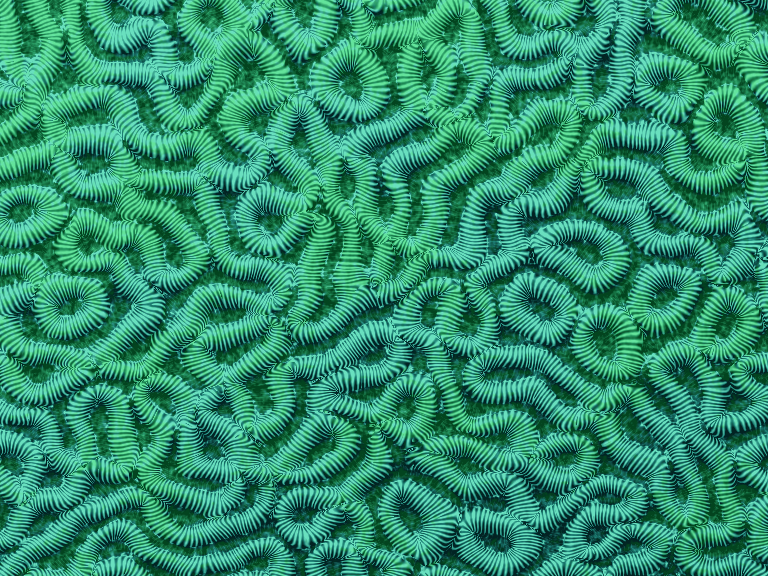
Write a Shadertoy shader that draws this texture.

```glsl
const float TAU = 6.2831853;
const float WAVE_FREQ = 53.0;    // radians per canvas height
const float RIB_PERIOD = 0.0073;
const float RIB_CELL = 0.024;

const vec3 GREEN_DARK = vec3(0.04, 0.34, 0.18);
const vec3 GREEN_MID = vec3(0.14, 0.58, 0.37);
const vec3 GREEN_LIGHT = vec3(0.34, 0.83, 0.56);
const vec3 TEAL_DARK = vec3(0.03, 0.22, 0.21);
const vec3 TEAL_MID = vec3(0.11, 0.49, 0.45);
const vec3 TEAL_LIGHT = vec3(0.35, 0.80, 0.69);

struct Field {
    float value;    // ridges follow its zero lines
    vec2 slope;     // quadrature of the value, points downhill
    vec2 across;    // unit direction across the ridge
};

vec2 hash2(vec2 p) {
    vec3 q = fract(p.xyx * vec3(0.1031, 0.1030, 0.0973));
    q += dot(q, q.yzx + 33.33);
    return fract((q.xx + q.yz) * q.zy);
}

float gradientNoise(vec2 p) {
    vec2 cell = floor(p), f = p - cell;
    vec2 u = f * f * f * (f * (f * 6.0 - 15.0) + 10.0);
    float sum = 0.0;
    for (int k = 0; k < 4; k++) {
        vec2 corner = vec2(k & 1, k >> 1);
        float a = TAU * hash2(cell + corner + 57.0).x;
        vec2 w = mix(1.0 - u, u, corner);
        sum += w.x * w.y * dot(vec2(cos(a), sin(a)), f - corner);
    }
    return sum;
}

vec2 noisePair(vec2 p) {
    return vec2(gradientNoise(p), gradientNoise(p + 40.0));
}

// Ring of plane waves; the tensor of value and slope gives the orientation.
Field labyrinth(vec2 p, float freq) {
    const int WAVES = 16;
    mat2 turn = mat2(-0.3624, 0.9320, -0.9320, -0.3624);
    vec2 dir = vec2(0.96, 0.28), slope = vec2(0.0);
    vec3 bend = vec3(0.0);
    for (int i = 0; i < WAVES; i++) {
        float n = float(i);
        float k = freq * (1.0 + 0.18 * sin(n * 5.0));
        float phase = k * dot(dir, p) + TAU * hash2(vec2(n, 7.0)).x;
        slope += dir * sin(phase);
        bend += vec3(dir.x * dir.x, dir.x * dir.y, dir.y * dir.y) * cos(phase);
        dir = turn * dir;
    }
    float norm = inversesqrt(0.5 * float(WAVES));
    slope *= norm;
    bend *= norm;
    float trace = bend.x + bend.z;
    float angle = 0.5 * atan(2.0 * (bend.y * trace + slope.x * slope.y),
                             (bend.x - bend.z) * trace + slope.x * slope.x
                             - slope.y * slope.y + 1e-6);
    return Field(trace, slope, vec2(cos(angle), sin(angle)));
}

// Fine ribs across each ridge, blended from oriented wave packets.
float ribs(vec2 p, Field here, float freq, float period, float size) {
    float steep = dot(here.across, here.slope);
    float offset = sign(steep) * atan(here.value, abs(steep) + 1e-4) / freq;
    vec2 crest = p + here.across * offset;
    vec2 cell = floor(crest / size), wave = vec2(0.0);
    for (int j = -1; j <= 1; j++)
    for (int i = -1; i <= 1; i++) {
        vec2 id = cell + vec2(i, j);
        vec2 rnd = hash2(id + 131.0);
        vec2 center = (id + 0.5 + 0.6 * (rnd - 0.5)) * size;
        vec2 across = labyrinth(center, freq).across;
        float side = dot(across, here.across) < 0.0 ? -1.0 : 1.0;
        vec2 d = crest - center;
        float along = dot(d, vec2(-across.y, across.x));
        float phase = side * TAU * (along / period + rnd.x + rnd.y);
        wave += exp(-2.5 * dot(d, d) / (size * size)) * vec2(cos(phase), sin(phase));
    }
    return wave.x / (length(wave) + 1e-4);
}

vec3 ramp(vec3 dark, vec3 mid, vec3 light, float tone) {
    return tone < 1.0 ? mix(dark, mid, tone) : mix(mid, light, tone - 1.0);
}

void mainImage(out vec4 fragColor, in vec2 fragCoord) {
    vec2 uv = fragCoord / iResolution.y;
    float acrossCanvas = fragCoord.x / iResolution.x;

    // Gentle curvature of the colony: ridges crowd toward the bottom
    vec2 p = vec2(uv.x, uv.y * (1.22 - 0.13 * uv.y));
    p += 0.018 * noisePair(uv * 9.0) + 0.008 * noisePair(uv * 20.0 + 17.0);

    // Ridge height from -1 to 1 and how far its flank faces the light
    Field field = labyrinth(p, WAVE_FREQ);
    float f2 = field.value * field.value, s2 = dot(field.slope, field.slope);
    float power = f2 + s2 + 0.06;
    float ridge = (s2 - f2 - 0.03) / power;
    vec2 flank = -2.0 * field.value * field.slope / power;
    float facing = dot(flank, normalize(vec2(-0.25, 1.0)));
    float rib = ribs(p, field, WAVE_FREQ, RIB_PERIOD, RIB_CELL);

    float patches = gradientNoise(uv * 6.0 + 11.0);
    float grain = gradientNoise(uv * 75.0) + 0.8 * gradientNoise(uv * 170.0);
    float daylight = 0.65 * (uv.y - 0.5) + 0.35 * (0.5 - acrossCanvas);

    // Ridge body with a frayed edge, shaded valley floor and pale foot line
    float edge = ridge + 0.12 * grain + 0.06 * rib;
    float body = smoothstep(-0.48, -0.26, edge);
    float crest = smoothstep(-0.4, 0.6, ridge);
    float ribContrast = (1.3 - 0.35 * crest - 0.25 * facing) * (1.0 - 0.5 * max(daylight, 0.0));
    float ridgeTone = 0.72 + 0.85 * crest + 0.85 * facing + ribContrast * rib + 0.5 * grain;
    float valleyTone = 0.15 + 0.6 * facing + 1.3 * grain + 0.4 * smoothstep(0.3, 1.0, rib);
    float foot = exp(-pow((edge + 0.46) / 0.1, 2.0)) * smoothstep(-0.15, 0.35, grain + 0.4 * facing);
    float tone = mix(valleyTone, ridgeTone, body) + 1.3 * foot + 0.55 * daylight + 0.15 * patches;
    tone = clamp(tone, -0.3, 2.25);

    // Green and teal tints
    float tint = 0.45 + 0.7 * patches + 0.35 * abs(facing) - 0.4 * daylight + 0.35 * foot
               - 0.3 * smoothstep(-0.4, -0.9, ridge) + 0.5 * grain;
    vec3 color = mix(ramp(GREEN_DARK, GREEN_MID, GREEN_LIGHT, tone),
                     ramp(TEAL_DARK, TEAL_MID, TEAL_LIGHT, tone),
                     smoothstep(0.28, 0.75, tint));
    fragColor = vec4(clamp(color, 0.0, 1.0), 1.0);
}
```
